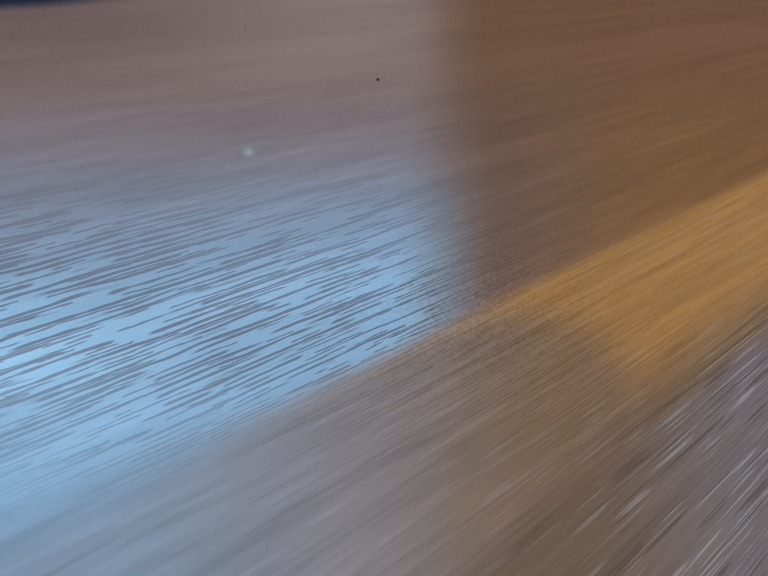
This texture is drawn by a Shadertoy shader. Its source:

```glsl
float hash(vec2 p) {
    vec3 q = fract(vec3(p.xyx) * 0.1031);
    q += dot(q, q.yzx + 33.33);
    return fract((q.x + q.y) * q.z);
}

float noise(vec2 p) {
    vec2 i = floor(p), f = fract(p);
    f = f * f * (3.0 - 2.0 * f);
    return mix(mix(hash(i), hash(i + vec2(1, 0)), f.x),
               mix(hash(i + vec2(0, 1)), hash(i + vec2(1, 1)), f.x), f.y);
}

float below(float edge, float soft, float v) {
    return 1.0 - smoothstep(edge - soft, edge + soft, v);
}

float above(float edge, float soft, float v) {
    return smoothstep(edge - soft, edge + soft, v);
}

float glow(vec2 p, vec2 center, vec2 radius) {
    vec2 q = (p - center) / radius;
    return exp(-dot(q, q));
}

// Thin broken strokes, one per row, that swell and end along the grain
float strokes(float along, float row, float len, float cut) {
    float id = floor(row);
    float lane = 0.5 + 0.35 * (noise(vec2(along * len * 1.5, id * 13.0)) - 0.5);
    float on = smoothstep(cut, cut + 0.16, noise(vec2(along * len + id * 0.37, id * 17.0 + 5.0)));
    float rough = noise(vec2(along * len * 4.0, row * 2.0));
    float width = 0.12 + 0.22 * rough;
    return on * below(width, 0.14, abs(fract(row) - lane));
}

// Far board, with the window reflected on its left
vec3 farBoard(vec2 p) {
    vec3 wood = mix(vec3(0.41, 0.34, 0.32), vec3(0.47, 0.35, 0.24), smoothstep(0.75, 1.2, p.x));
    wood = mix(wood, vec3(0.43, 0.32, 0.25), above(0.8, 0.2, p.y));
    vec3 haze = mix(vec3(0.47, 0.51, 0.59), vec3(0.47, 0.41, 0.405), above(0.74, 0.15, p.y));
    haze += 0.04 * glow(p, vec2(0.62, 0.95), vec2(0.3, 0.2));
    haze -= 0.05 * glow(p, vec2(0.0, 1.0), vec2(0.5, 0.12));
    vec3 sky = mix(haze, vec3(0.52, 0.67, 0.80), below(0.56 + 0.08 * p.x, 0.12, p.y));
    sky += vec3(0.06, 0.09, 0.10) * glow(p, vec2(0.0, 0.36), vec2(0.28, 0.12));
    sky += 0.02 * glow(p, vec2(0.5, 0.49), vec2(0.28, 0.1));
    sky -= 0.03 * glow(p, vec2(0.0, 0.06), vec2(0.25, 0.1));
    float soft = mix(0.11, 0.075, smoothstep(0.5, 0.95, p.y));
    return mix(wood, sky, below(0.775, soft, p.x));
}

// Near board, blue-grey at the left and golden at the right
vec3 nearBoard(vec2 p, float slope) {
    vec3 c = mix(vec3(0.48, 0.56, 0.65), vec3(0.50, 0.49, 0.52), smoothstep(0.15, 0.65, p.x));
    c = mix(c, vec3(0.46, 0.38, 0.32), smoothstep(0.55, 1.0, p.x));
    float gold = above(0.86, 0.13, p.x) * below(0.735, 0.08, slope);
    gold *= 1.0 - 0.8 * below(1.0, 0.28, length((p - vec2(0.92, 0.28)) / vec2(0.19, 0.17)));
    c = mix(c, vec3(0.60, 0.45, 0.28), gold);
    vec3 last = mix(vec3(0.42, 0.35, 0.30), vec3(0.44, 0.41, 0.42), smoothstep(1.0, 1.3, p.x));
    return mix(c, last, above(0.81, 0.035, slope) * smoothstep(0.65, 0.95, p.x));
}

void mainImage(out vec4 fragColor, in vec2 fragCoord) {
    vec2 p = fragCoord / iResolution.y;
    p.x *= 4.0 / 3.0 * iResolution.y / iResolution.x;

    // Grain lines run toward one vanishing point
    vec2 toFar = vec2(2.17, 1.104) - p;
    float slope = toFar.y / toFar.x;
    float along = -log(toFar.x);
    float focusY = 0.43 - 0.15 * smoothstep(0.8, 1.25, p.x);
    float focus = exp(-pow((p.y - focusY) / 0.21, 2.0));

    // Boards, the seam blurring away from focus
    float blur = mix(0.045, 0.014, smoothstep(0.1, 0.75, p.x));
    float near = above(0.48, blur, slope);
    vec3 col = mix(farBoard(p), nearBoard(p, slope), near);
    float seam = exp(-pow((slope - 0.487) / 0.015, 2.0));
    col += vec3(0.045, 0.03, 0.01) * seam * smoothstep(0.3, 0.75, p.x) * below(0.95, 0.15, p.x);

    // Broad soft bands in the wood
    float band = noise(vec2(along * 4.0, slope * 35.0));
    float streak = noise(vec2(along * 9.0 + 7.0, slope * 130.0));
    col *= 1.0 + 0.07 * (band - 0.5) + 0.06 * (streak - 0.5);

    // Pores: long strokes and shorter flecks between them
    float wave = slope + 0.002 * noise(vec2(along * 12.0, slope * 20.0));
    float pores = strokes(along, wave * 185.0, 17.0, 0.42);
    pores = max(pores, 0.85 * strokes(along + 3.0, wave * 270.0, 34.0, 0.52));
    float blue = smoothstep(0.03, 0.2, col.b - col.r) * (1.0 - near);
    vec3 poreTint = mix(vec3(0.82, 0.80, 0.79), vec3(0.78, 0.69, 0.68), blue);
    col = mix(col, col * poreTint, pores * focus * mix(0.5, 1.0, blue));

    // Blurred grain outside the focus
    float softGrain = noise(vec2(along * 20.0, slope * 190.0)) - 0.5;
    col *= 1.0 + 0.07 * softGrain * (1.0 - focus) * below(0.82, 0.12, p.y);

    // Pale scratches and dark grooves on the near boards
    float scratch = noise(vec2(along * 15.0 + 3.0, slope * 210.0 + 5.0));
    scratch = smoothstep(0.66, 0.95, scratch) * near;
    float lit = 0.12 + 0.36 * smoothstep(0.68, 0.9, slope) * smoothstep(0.9, 1.25, p.x);
    col = mix(col, vec3(0.64, 0.67, 0.72), scratch * lit);
    float groove = noise(vec2(along * 13.0, slope * 140.0 + 40.0));
    col *= 1.0 - 0.35 * smoothstep(0.64, 0.9, groove) * lit * near;

    // Fine surface speckle
    float speckle = noise(p * vec2(190.0, 240.0)) + noise(p * 310.0) - 1.0;
    col += speckle * (0.008 + 0.035 * focus * glow(p, vec2(0.8, 0.47), vec2(0.2, 0.12)));

    // Dark far corner, small glint and speck
    float corner = above(0.988 + 0.06 * p.x, 0.012, p.y) * below(0.17, 0.1, p.x);
    col = mix(col, vec3(0.12, 0.15, 0.21), corner);
    col += vec3(0.07, 0.15, 0.13) * glow(p, vec2(0.432, 0.736), vec2(0.009, 0.007));
    col *= 1.0 - 0.7 * glow(p, vec2(0.656, 0.862), vec2(0.0025));

    fragColor = vec4(clamp(col, 0.0, 1.0), 1.0);
}
```
